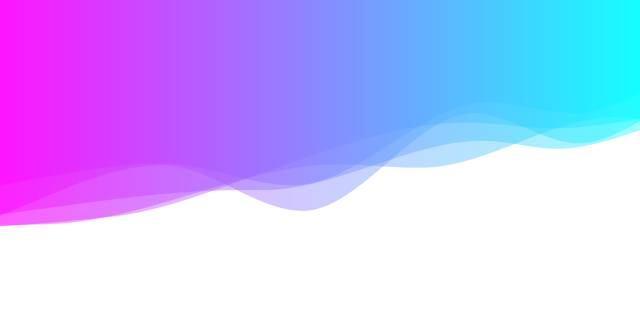
A Shadertoy shader for this background:

```glsl
// Five translucent waves, shaded from magenta to cyan, hanging over white.

// Smooth change of height by dh as x goes from a to b
float rise(float x, float a, float b, float dh) {
    return dh * smoothstep(a, b, x);
}

// Lower edge of each wave, in fractions of the canvas
float deepWave(float x) {
    return 0.260 + rise(x, -0.143, 0.254, 0.224) + rise(x, 0.254, 0.473, -0.143)
        + rise(x, 0.473, 0.740, 0.305) + rise(x, 0.740, 0.905, -0.094)
        + rise(x, 0.905, 1.113, 0.161);
}

float highWave(float x) {
    return 0.397 + rise(x, -0.130, 0.254, 0.092) + rise(x, 0.254, 0.458, -0.068)
        + rise(x, 0.458, 0.764, 0.260) + rise(x, 0.764, 0.898, -0.034)
        + rise(x, 0.898, 1.107, 0.125);
}

float longSlope(float x) {
    return 0.289 + rise(x, -0.078, 0.430, 0.068) + rise(x, 0.169, 0.729, 0.260)
        + rise(x, 0.729, 0.866, -0.018) + rise(x, 0.866, 1.107, 0.049);
}

float shallowWave(float x) {
    return 0.303 + rise(x, -0.195, 0.378, 0.103) + rise(x, 0.410, 0.755, 0.154)
        + rise(x, 0.755, 0.870, -0.025) + rise(x, 0.870, 1.130, 0.117);
}

float steppedWave(float x) {
    return 0.290 + rise(x, -0.130, 0.195, 0.014) + rise(x, 0.078, 0.527, 0.182)
        + rise(x, 0.527, 0.651, -0.010) + rise(x, 0.658, 0.964, 0.159)
        + rise(x, 0.964, 1.081, -0.042);
}

void mainImage(out vec4 fragColor, in vec2 fragCoord) {
    vec2 uv = fragCoord / iResolution.xy;
    vec3 tint = mix(vec3(1.0, 0.0, 1.0), vec3(0.0, 1.0, 1.0), uv.x);
    float edges[5] = float[5](deepWave(uv.x), highWave(uv.x), longSlope(uv.x),
                              shallowWave(uv.x), steppedWave(uv.x));

    // Stack the layers, each filling the area above its edge
    vec3 color = vec3(1.0);
    float softness = 0.7 / iResolution.y;
    for (int i = 0; i < 5; i++) {
        float cover = smoothstep(-softness, softness, uv.y - edges[i]);
        color = mix(color, tint, 0.4 * cover);
    }
    fragColor = vec4(color, 1.0);
}
```
